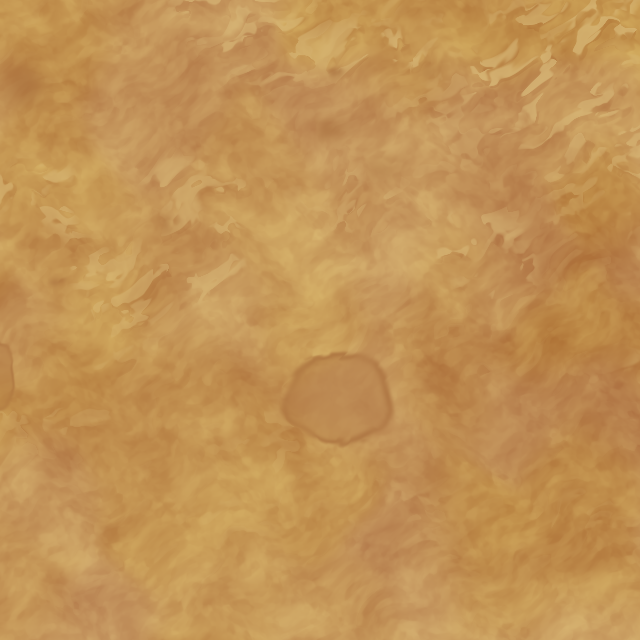
Write a Shadertoy shader that draws this texture.

```glsl
// Draws a weathered tan skin-like surface with soft mottling, pale flaky streaks and brown rimmed spots.

vec3 hash3(vec2 cell) {
    vec3 h = fract(cell.xyx * vec3(0.1031, 0.1030, 0.0973));
    h += dot(h, h.yzx + 33.33);
    return fract((h.xxy + h.yzz) * h.zyx);
}

// Smooth cellular noise: every jittered cell spreads its own random value
float softCells(vec2 p) {
    vec2 base = floor(p);
    float sum = 0.0, weights = 0.0;
    for (int y = -1; y <= 1; y++)
    for (int x = -1; x <= 1; x++) {
        vec2 cell = base + vec2(x, y);
        vec3 rnd = hash3(cell + 57.0);
        vec2 d = cell + rnd.xy - p;
        float w = exp(-6.0 * dot(d, d));
        sum += w * rnd.z;
        weights += w;
    }
    return sum / weights;
}

// Soft round falloff
float blob(vec2 p, vec2 center, vec2 size) {
    vec2 d = (p - center) / size;
    return exp(-dot(d, d));
}

// Rimmed patch: x is the inside, y is the dark outline
vec2 rimmedSpot(vec2 p, vec2 center, vec2 radii) {
    vec2 d = (p - center) / radii;
    float a = atan(d.y, d.x);
    float r = length(d) * (1.0 + 0.04 * sin(3.0 * a + 1.0) + 0.025 * sin(5.0 * a));
    float rim = (r - 0.93) / 0.075;
    return vec2(smoothstep(1.06, 0.93, r), exp(-rim * rim));
}

void mainImage(out vec4 fragColor, in vec2 fragCoord) {
    vec2 uv = fragCoord / iResolution.xy;

    // Layered sines bend the grain
    vec2 p = uv + 0.012 * sin(uv.yx * vec2(17.0, 21.0) + vec2(1.0, 4.0))
                + 0.005 * sin(uv.yx * vec2(53.0, 47.0) + uv * 31.0);
    vec2 grain = mat2(0.82, -0.57, 0.57, 0.82) * p;

    // Mottling from broad clouds down to fine grain
    float fine = softCells(grain * vec2(60.0, 85.0) + 9.0) - 0.5;
    float medium = softCells(grain * vec2(22.0, 32.0) + 3.0) - 0.5;
    float tone = 0.51 + 0.42 * (softCells(p * 4.5) - 0.5)
               + 0.36 * (softCells(p * 11.0 + 20.0) - 0.5)
               + 0.34 * medium + 0.26 * fine
               + 0.12 * (softCells(p * 130.0) - 0.5);

    // Redder right side, golden lower left, pale upper right corner
    float corner = blob(uv, vec2(0.98, 0.90), vec2(0.30, 0.22));
    tone -= 0.30 * blob(p, vec2(0.92, 0.50), vec2(0.27, 0.24));
    tone -= 0.12 * blob(p, vec2(0.05, 0.90), vec2(0.25, 0.20));
    tone += 0.10 * blob(p, vec2(0.15, 0.15), vec2(0.50, 0.30));
    tone += 0.10 * corner;

    // Pale flakes running up to the right, each with a shaded lower edge
    vec2 q = grain * vec2(30.0, 60.0) + 1.6 * vec2(fine, medium);
    float patches = smoothstep(0.50, 0.76, softCells(p * 8.0 + 41.0));
    float cover = clamp(0.10 + 0.65 * patches * smoothstep(0.05, 0.75, uv.y) + 0.85 * corner, 0.0, 1.0);
    float flake = smoothstep(0.56, 0.84, softCells(q)) * cover;
    float shade = smoothstep(0.56, 0.84, softCells(q + vec2(0.1, 0.7))) * cover;
    tone -= 0.20 * max(shade - flake, 0.0);

    // Large rimmed spots: one near the middle, one cut by the left edge
    vec2 ragged = uv + 0.008 * vec2(medium, fine);
    vec2 spot = max(rimmedSpot(ragged, vec2(0.531, 0.377), vec2(0.088, 0.073)),
                    rimmedSpot(ragged, vec2(-0.008, 0.412), vec2(0.032, 0.052)));
    tone = mix(tone, 0.33 + 0.3 * (tone - 0.45), 0.8 * spot.x);
    float brown = 0.12 * spot.x + 0.42 * spot.y * (0.75 + 0.8 * medium);

    // Small blurred freckles: position, radius, strength
    vec4 freckles[7] = vec4[7](
        vec4(0.515, 0.800, 0.024, 0.60), vec4(0.040, 0.865, 0.036, 0.55),
        vec4(0.257, 0.650, 0.018, 0.42), vec4(0.522, 0.886, 0.011, 0.60),
        vec4(0.090, 0.561, 0.010, 0.45), vec4(0.600, 0.740, 0.030, 0.40),
        vec4(0.675, 0.890, 0.018, 0.35));
    for (int i = 0; i < 7; i++) {
        vec4 f = freckles[i];
        brown += f.w * blob(ragged + 0.012 * vec2(fine, medium), f.xy, vec2(f.z, f.z * 0.85));
    }

    // Tan ramp, slight yellow to grey drift, then flakes and brown marks
    vec3 color = mix(vec3(0.695, 0.465, 0.255), vec3(0.835, 0.690, 0.415), clamp(tone, -0.1, 1.1));
    color.b += 0.07 * (softCells(p * 7.0 + 70.0) - 0.5);
    color = mix(color, vec3(0.85, 0.73, 0.48), 0.65 * flake * (1.0 - spot.x));
    color = mix(color, vec3(0.65, 0.42, 0.23), clamp(brown, 0.0, 0.8));
    fragColor = vec4(color, 1.0);
}
```
